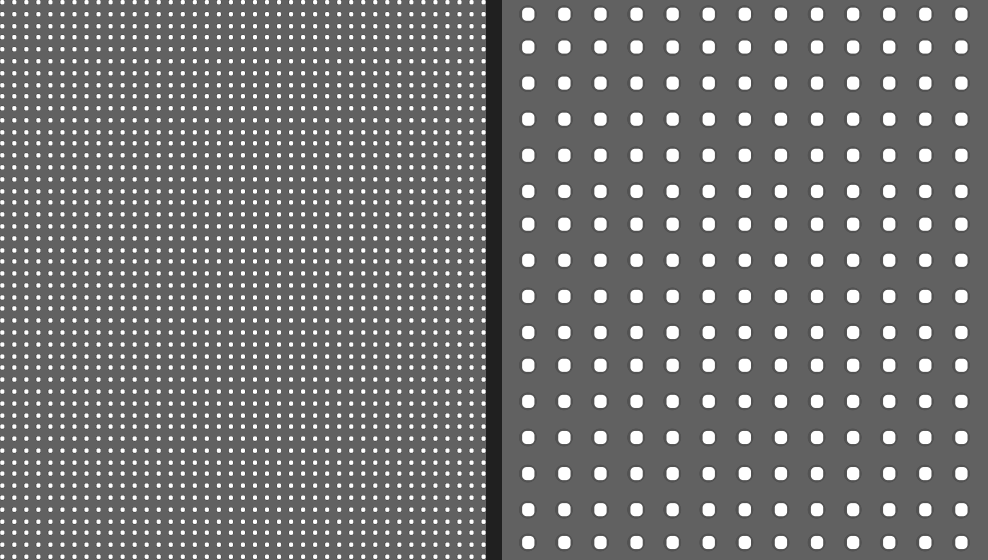
Left, the full canvas; right, a detail of the centre.
A WebGL 1 fragment shader for this pattern:

```glsl
precision highp float;

uniform vec2 u_resolution;

const float GRID_HEIGHT = 512.0;   // grid units down the canvas
const float STEP = 11.0;           // usual spacing of the squares
const float FIRST_CENTRE = 2.0;
const vec2 HALF_SIZE = vec2(1.875, 2.0);
const vec2 SOFT_SHIFT = vec2(0.125, 0.0);
const float CORNER = 1.42;

const vec3 GREY = vec3(0.38);
const vec3 SHADE = vec3(0.32);
const vec3 WHITE = vec3(1.0);

// Centre of the nearest column, evenly spaced
float columnCentre(float x) {
  return FIRST_CENTRE + STEP * floor((x - FIRST_CENTRE) / STEP + 0.5);
}

// Centre of the nearest row, where "shorts" of every "span" steps are one unit less
float rowCentre(float y, float shorts, float span, float phase) {
  float index = floor((y - FIRST_CENTRE) / (STEP - shorts / span) + 0.5);
  // The half unit keeps exact ratios clear of rounding
  float lost = floor((index * shorts + phase + 0.5) / span);
  return FIRST_CENTRE + index * STEP - lost;
}

float roundedBox(vec2 q, vec2 halfSize, float radius) {
  return length(max(abs(q) - halfSize + radius, 0.0)) - radius;
}

float coverage(float dist, float pixel) {
  return clamp(0.5 - dist / pixel, 0.0, 1.0);
}

void main() {
  float pixel = GRID_HEIGHT / u_resolution.y;
  vec2 p = vec2(gl_FragCoord.x, u_resolution.y - gl_FragCoord.y) * pixel;
  vec2 q = p - vec2(columnCentre(p.x), rowCentre(p.y, 3.0, 14.0, 6.0));

  // Faint dark fringe at the middle of each side
  float fringe = 1.0 - smoothstep(2.62, 2.88, length(q));
  vec3 colour = mix(GREY, SHADE, fringe);

  // White square with softened corners and left side
  float square = roundedBox(q - SOFT_SHIFT, HALF_SIZE, CORNER);
  colour = mix(colour, WHITE, coverage(square, pixel));

  gl_FragColor = vec4(colour, 1.0);
}
```
